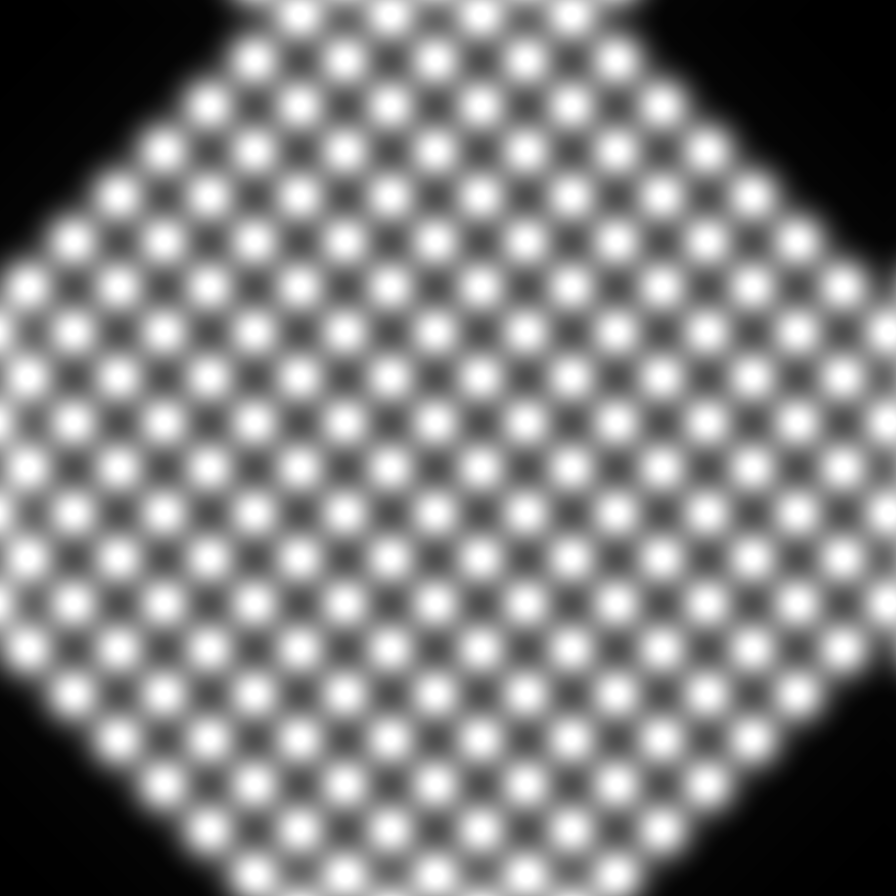
A Shadertoy shader for this pattern:

```glsl
// A diamond-shaped checker lattice of soft white spots on black.
// Each spot is a Gaussian; the spots add up to grey between the peaks, and
// the canvas wraps like a torus so border spots spill over opposite edges.

const vec2  CENTER      = vec2(0.4863, 0.478); // middle of the diamond
const float SPACING     = 0.0505;              // distance between lattice rows
const float SPREAD      = 0.195;               // spot variance in lattice cells
const int   DIAMOND     = 13;                  // diamond radius in cells
const float HAZE        = 0.025;               // faint glow outside the edge
const float HAZE_REACH  = 0.15;

// Shortest offset between two points on the unit torus
vec2 wrapOffset(vec2 a, vec2 b) {
    vec2 d = a - b;
    return d - floor(d + 0.5);
}

float gaussianSpot(vec2 offset, float spacing, float variance) {
    vec2 d = offset / spacing;
    return exp(-0.5 * dot(d, d) / variance);
}

// Sum of the spots on odd cells inside the diamond
float spotLattice(vec2 p, vec2 center, float spacing, float variance) {
    float light = 0.0;
    for (int j = -9; j <= 10; j++) {
        for (int i = -9; i <= 10; i++) {
            bool inside = abs(i) + abs(j) <= DIAMOND;
            bool oddCell = ((i + j) & 1) == 1;
            if (!inside || !oddCell) continue;
            vec2 spot = center + spacing * vec2(float(i), float(j));
            light += gaussianSpot(wrapOffset(p, spot), spacing, variance);
        }
    }
    return light;
}

// Dim falloff beyond the diamond border
float borderHaze(vec2 p, vec2 center, float radius, float reach) {
    vec2 d = abs(wrapOffset(p, center));
    float outside = max(d.x + d.y - radius, 0.0) / reach;
    return exp(-outside * outside);
}

void mainImage(out vec4 fragColor, in vec2 fragCoord) {
    vec2 p = fragCoord / iResolution.xy;
    float spots = spotLattice(p, CENTER, SPACING, SPREAD);
    float haze = HAZE * borderHaze(p, CENTER, float(DIAMOND) * SPACING, HAZE_REACH);
    fragColor = vec4(vec3(clamp(max(spots, haze), 0.0, 1.0)), 1.0);
}
```
